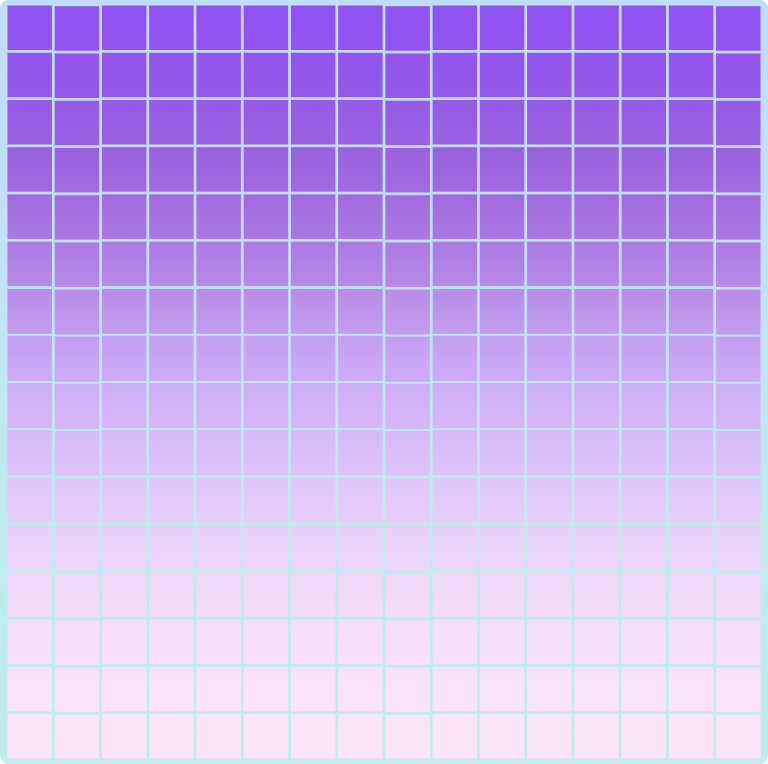
Reproduce this background procedurally as a WebGL 2 fragment shader.

```glsl
#version 300 es
precision highp float;

uniform vec2 u_resolution;
out vec4 fragColor;

// Vertical ramp: rgb is the colour, w the distance from the top
const vec4 RAMP[12] = vec4[12](
    vec4(0.57, 0.32, 0.95, 0.03),
    vec4(0.58, 0.35, 0.91, 0.12),
    vec4(0.61, 0.39, 0.87, 0.21),
    vec4(0.64, 0.43, 0.87, 0.27),
    vec4(0.69, 0.50, 0.90, 0.34),
    vec4(0.74, 0.58, 0.92, 0.405),
    vec4(0.79, 0.65, 0.96, 0.47),
    vec4(0.83, 0.71, 0.97, 0.54),
    vec4(0.88, 0.78, 0.98, 0.64),
    vec4(0.92, 0.83, 0.98, 0.72),
    vec4(0.96, 0.87, 0.97, 0.81),
    vec4(0.99, 0.895, 0.97, 0.95));

vec3 rampColor(float depth) {
    vec3 color = RAMP[0].rgb;
    for (int i = 1; i < 12; i++) {
        float blend = (depth - RAMP[i - 1].w) / (RAMP[i].w - RAMP[i - 1].w);
        color = mix(color, RAMP[i].rgb, clamp(blend, 0.0, 1.0));
    }
    return color;
}

float roundedBox(vec2 p, vec2 halfSize, float radius) {
    vec2 d = abs(p) - halfSize + radius;
    return length(max(d, 0.0)) + min(max(d.x, d.y), 0.0) - radius;
}

// Coverage of a shape from its signed distance
float cover(float dist, float pixel) {
    return clamp(0.5 - dist / pixel, 0.0, 1.0);
}

void main() {
    float unit = min(u_resolution.x, u_resolution.y);
    float pixel = 1.0 / unit;
    vec2 p = (gl_FragCoord.xy - 0.5 * u_resolution) / unit;
    float depth = 1.0 - gl_FragCoord.y / u_resolution.y;
    float pitch = 0.06183;

    // A few columns sit slightly lower than their neighbours
    float column = floor(p.x / pitch);
    float lowered = column == 0.0 || abs(column) == 7.0 ? 1.0 : 0.0;
    vec2 gridPoint = p + vec2(0.0, 0.001 * lowered);

    // Grid lines, thinner across the middle rows
    vec2 line = round(gridPoint / pitch);
    vec2 gap = abs(gridPoint - line * pitch);
    float rowHalf = abs(line.y) < 1.5 ? 0.0013 : 0.0018;
    float grid = max(cover(gap.x - 0.0018, pixel), cover(gap.y - rowHalf, pixel));

    // Solid frame around the cells
    vec2 edge = abs(p) - 0.4928;
    float frame = cover(-max(edge.x, edge.y), pixel);

    vec3 lineColor = mix(vec3(0.76, 0.865, 0.98), vec3(0.745, 0.935, 0.925),
                         smoothstep(0.0, 1.0, depth));
    vec3 color = mix(rampColor(depth), lineColor, max(grid, frame));

    // Rounded outer corners on white
    float panel = roundedBox(p, 0.5 * u_resolution / unit, 0.013);
    color = mix(vec3(1.0), color, cover(panel - 0.5 * pixel, pixel));

    fragColor = vec4(color, 1.0);
}
```
